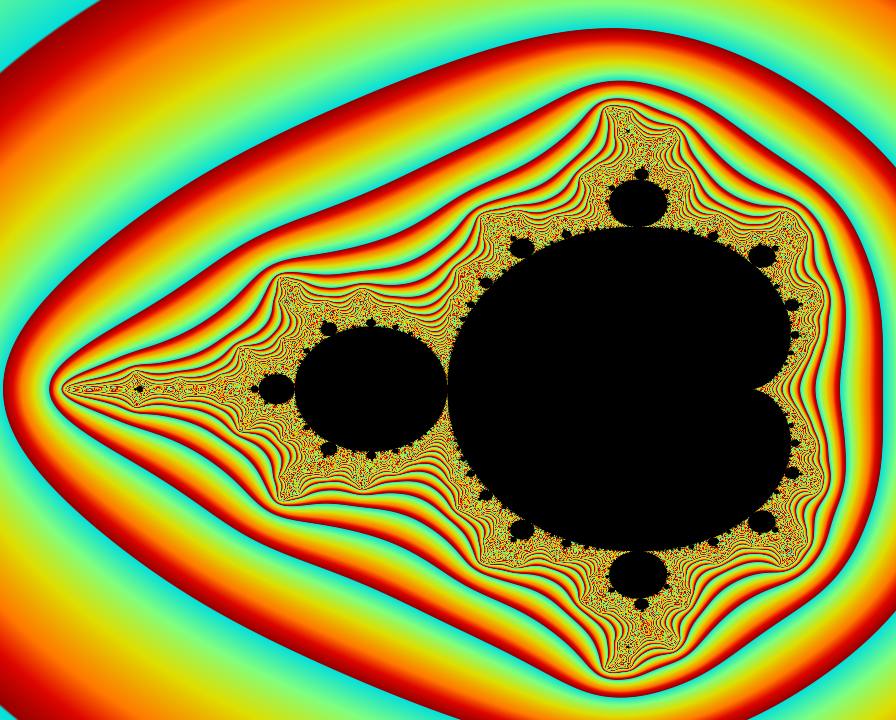
This background is drawn by a Shadertoy shader. Its source:

```glsl
// Draws an escape-time fractal: a black set ringed by smooth repeating colour bands.

const vec2  VIEW_MIN   = vec2(-2.2164, -1.3253);  // complex point at the lower left
const vec2  VIEW_SIZE  = vec2(2.937, 2.8838);     // complex span of the canvas
const int   MAX_STEPS  = 256;
const float BAILOUT    = 1.0e6;                   // squared escape radius
const float BAND_PHASE = 0.387;                   // level at which a band begins
const float INSIDE     = -100.0;                  // level given to points that never escape
const vec2  WRAP_WIDTH = vec2(0.01, 0.12);        // limits of the soft seam between bands

const vec3 DARK_RED = vec3(0.58, 0.00, 0.00);
const vec3 RED      = vec3(0.87, 0.02, 0.00);
const vec3 ORANGE   = vec3(1.00, 0.47, 0.00);
const vec3 YELLOW   = vec3(0.87, 0.87, 0.00);
const vec3 GREEN    = vec3(0.50, 1.00, 0.50);
const vec3 CYAN     = vec3(0.00, 0.87, 0.87);

// Continuous iteration count; grows by one for each halving of the potential
float escapeLevel(vec2 c) {
    vec2 z = vec2(0.0);
    for (int i = 0; i < MAX_STEPS; i++) {
        z = vec2(z.x * z.x - z.y * z.y, 2.0 * z.x * z.y) + c;
        float r2 = dot(z, z);
        if (r2 > BAILOUT) return float(i) - log2(0.5 * log(r2));
    }
    return INSIDE;
}

// Ramp through one band, from its outer to its inner edge
vec3 bandColour(float t) {
    vec3 colour = mix(DARK_RED, RED, clamp(t / 0.125, 0.0, 1.0));
    colour = mix(colour, ORANGE, clamp((t - 0.125) / 0.125, 0.0, 1.0));
    colour = mix(colour, YELLOW, clamp((t - 0.25) / 0.25, 0.0, 1.0));
    colour = mix(colour, GREEN,  clamp((t - 0.50) / 0.25, 0.0, 1.0));
    return mix(colour, CYAN, clamp((t - 0.75) / 0.25, 0.0, 1.0));
}

void mainImage(out vec4 fragColor, in vec2 fragCoord) {
    vec2 cell = VIEW_SIZE / iResolution.xy;
    vec2 c = VIEW_MIN + fragCoord * cell;

    // Sub-samples give the coverage of the set and the local spread of levels
    float outside = 0.0;
    float low = 1.0e4;
    float high = INSIDE;
    for (int i = 0; i < 4; i++) {
        vec2 offset = vec2(float(i % 2), float(i / 2)) * 0.5 - 0.25;
        float level = escapeLevel(c + offset * cell);
        if (level > INSIDE) {
            outside += 0.25;
            low = min(low, level);
            high = max(high, level);
        }
    }

    // Colour the band, softening the jump from cyan back to dark red
    float centre = escapeLevel(c);
    if (centre == INSIDE) centre = high;
    float t = fract(centre - BAND_PHASE);
    float seam = clamp(2.0 * (high - low), WRAP_WIDTH.x, WRAP_WIDTH.y);
    vec3 colour = mix(bandColour(t), DARK_RED, smoothstep(1.0 - seam, 1.0, t));

    fragColor = vec4(colour * outside, 1.0);
}
```
